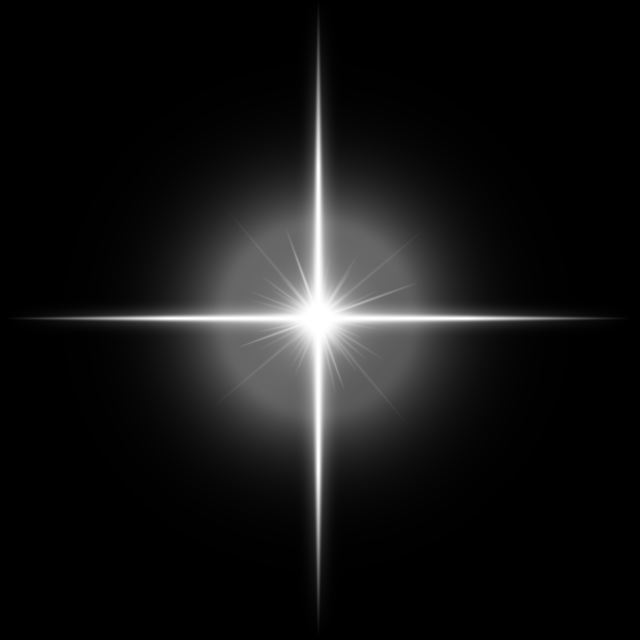
Give the GLSL for this background, as a three.js fragment shader.

```glsl
// A white four-pointed star flare with fine rays and a round grey halo on black.
varying vec2 vUv;

const vec2 CENTER = vec2(0.4975, 0.5025);
const float TAU = 6.2831853;

// Round halo
const float HALO_PEAK = 0.96;
const float HALO_RADIUS = 0.16;
const float DISC_LEVEL = 0.40;
const float DISC_SOFTNESS = 0.05;

// Bright core
const float CORE_RADIUS = 0.034;
const float BLOOM_RADIUS = 0.062;
const float BLOOM_LEVEL = 0.5;

// Main spikes: x is the horizontal pair, y the vertical pair
const vec2 SPIKE_LENGTH = vec2(0.49, 0.50);
const vec2 SPIKE_WIDTH = vec2(0.0075, 0.0095);
const vec2 SHEATH_WIDTH = vec2(0.018, 0.021);
const float SPIKE_TIP_WIDTH = 0.0016;
const float SHEATH_LEVEL = 0.55;

// Fine rays
const int BURST_COUNT = 44;
const float LONG_RAY_TILT = 0.346;
const float FAINT_RAY_TILT = 0.70;
const float RAY_WIDTH = 0.0019;

float hash(float n) {
  n = fract(n * 0.1031);
  n *= n + 33.33;
  n *= n + n;
  return fract(n);
}

float gauss(float x, float width) {
  float k = x / width;
  return exp(-k * k);
}

float screenBlend(float a, float b) {
  return 1.0 - (1.0 - clamp(a, 0.0, 1.0)) * (1.0 - clamp(b, 0.0, 1.0));
}

// Smooth minimum, which flattens the halo into a disc
float softMin(float a, float b, float k) {
  float h = max(k - abs(a - b), 0.0) / k;
  return min(a, b) - h * h * k * 0.25;
}

// Tapered beam running both ways from the center
float spike(float along, float across, float len, float width, float sheath) {
  float t = clamp(abs(along) / len, 0.0, 1.0);
  float fade = 1.0 - t;
  float blade = gauss(across, mix(width, SPIKE_TIP_WIDTH, pow(t, 0.7)));
  blade *= min(1.0, 2.1 * pow(fade, 1.15));
  float glow = gauss(across, sheath * mix(1.0, 0.7, t));
  return screenBlend(blade, SHEATH_LEVEL * glow * pow(fade, 1.3));
}

// Thin ray running one way from the center
float ray(vec2 p, float angle, float len, float width) {
  vec2 dir = vec2(cos(angle), sin(angle));
  float along = dot(p, dir);
  float across = dot(p, vec2(-dir.y, dir.x));
  float t = clamp(along / len, 0.0, 1.0);
  float line = gauss(across, width * mix(1.5, 0.7, t));
  return line * pow(1.0 - t, 0.8) * smoothstep(0.0, 0.01, along);
}

void main() {
  vec2 p = vUv - CENTER;
  float r = length(p);

  // Halo with a flat disc, slightly dimmer to the lower right
  float halo = softMin(HALO_PEAK * gauss(r, HALO_RADIUS), DISC_LEVEL, DISC_SOFTNESS);
  halo *= 1.0 - 0.12 * smoothstep(0.0, 0.2, p.x - p.y);
  float light = halo;

  // Two tilted crosses of long rays, one clear and one faint
  for (int i = 0; i < 4; i++) {
    float turn = float(i) * TAU * 0.25;
    float len = 0.165 - 0.015 * float(i);
    light = screenBlend(light, 0.62 * ray(p, LONG_RAY_TILT + turn, len, RAY_WIDTH));
    light = screenBlend(light, 0.17 * ray(p, FAINT_RAY_TILT + turn, 0.22, RAY_WIDTH));
  }

  // Scattered burst of short rays
  for (int i = 0; i < BURST_COUNT; i++) {
    float id = float(i);
    float angle = (id + 0.9 * hash(id + 3.0)) * TAU / float(BURST_COUNT);
    float len = mix(0.055, 0.125, hash(id + 71.0));
    float level = mix(0.15, 0.45, hash(id + 137.0));
    light = screenBlend(light, level * ray(p, angle, len, RAY_WIDTH));
  }

  // Main cross
  light = screenBlend(light, spike(p.x, p.y, SPIKE_LENGTH.x, SPIKE_WIDTH.x, SHEATH_WIDTH.x));
  light = screenBlend(light, spike(p.y, p.x, SPIKE_LENGTH.y, SPIKE_WIDTH.y, SHEATH_WIDTH.y));

  // Core and its bloom
  light = screenBlend(light, BLOOM_LEVEL * gauss(r, BLOOM_RADIUS));
  light = screenBlend(light, 1.3 * gauss(r, CORE_RADIUS));

  gl_FragColor = vec4(vec3(light), 1.0);
}
```
